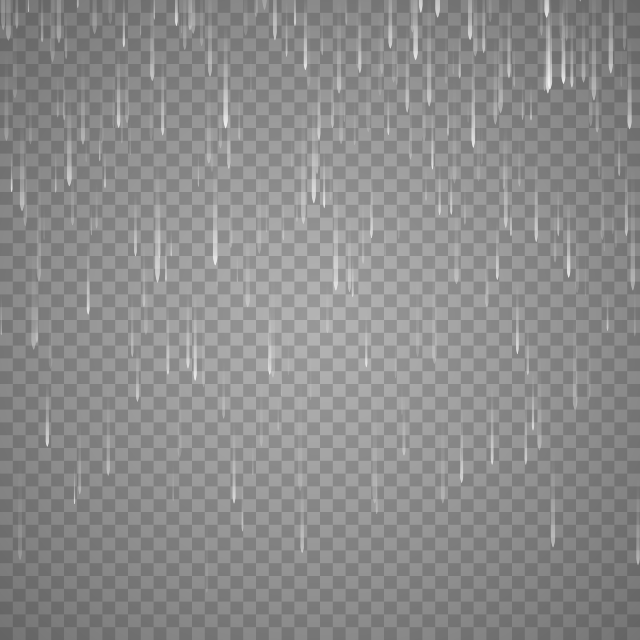
Reproduce this background procedurally as a WebGL 1 fragment shader.

```glsl
precision highp float;
// Rain over a grey checkerboard that darkens from the centre to the corners.
// Each drop is a hashed vertical streak: a bright rounded tip at its foot and
// a tail fading upward. Tips crowd the top and grow rare toward the bottom.

uniform vec2 u_resolution;

const float CHECKS = 50.0;            // squares along each side
const float LIGHT_CENTRE = 0.705;
const float LIGHT_CORNER = 0.455;
const float DARK_CENTRE = 0.595;
const float DARK_CORNER = 0.39;
const float VIGNETTE_POWER = 1.2;

const int DROPS = 240;
const float GOLDEN = 0.618034;        // spreads the drops evenly sideways
const float LOWEST_TIP = 0.97;        // deepest fall, measured from the top
const vec2 LENGTH_RANGE = vec2(0.05, 0.18);
const vec2 HALF_WIDTH_RANGE = vec2(0.0009, 0.0038);
const vec2 OPACITY_RANGE = vec2(0.16, 0.95);
const float RAIN_WHITE = 0.98;

float hash(float n) {
  return fract(sin(n * 12.9898) * 43758.5453);
}

// Antialiased checkerboard: 1 on light squares, 0 on dark ones.
float checker(vec2 p, float pixel) {
  vec2 cell = p * CHECKS;
  vec2 edge = abs(fract(cell + 0.5) - 0.5);
  vec2 side = 1.0 - 2.0 * mod(floor(cell), 2.0);
  vec2 wave = side * clamp(edge / (pixel * CHECKS * 0.5), 0.0, 1.0);
  return 0.5 + 0.5 * wave.x * wave.y;
}

// Coverage of one streak; offset is measured from its tip.
float streak(vec2 offset, float len, float halfWidth, float pixel) {
  float t = offset.y / len;
  if (t < 0.0 || t > 1.0) return 0.0;
  float taper = sqrt(smoothstep(0.0, 0.1, t)) * mix(1.0, 0.75, t);
  float width = halfWidth * taper;
  float soft = max(pixel * 0.6, halfWidth * 0.25);
  float body = 1.0 - smoothstep(width - soft, width + soft, abs(offset.x));
  float tail = 0.7 * pow(1.0 - t, 1.1) + 0.3 * pow(1.0 - t, 4.0);
  return body * tail * smoothstep(0.0, 0.02, t);
}

// Blends all drops into one opacity.
float rain(vec2 p, float pixel) {
  float clear = 1.0;
  for (int i = 0; i < DROPS; i++) {
    float id = float(i) + 1.0;
    float x = fract(id * GOLDEN);
    float reach = HALF_WIDTH_RANGE.y * 1.3 + 2.0 * pixel;
    if (abs(p.x - x) < reach) {
      float fall = LOWEST_TIP * (1.0 - sqrt(1.0 - hash(id + 311.7)));
      float size = hash(id + 523.1);
      float len = mix(LENGTH_RANGE.x, LENGTH_RANGE.y, size)
                * mix(0.8, 1.15, hash(id + 811.3));
      float width = mix(HALF_WIDTH_RANGE.x, HALF_WIDTH_RANGE.y, size);
      float glow = pow(hash(id + 947.9), 1.6);
      float opacity = mix(OPACITY_RANGE.x, OPACITY_RANGE.y, glow);
      vec2 offset = p - vec2(x, 1.0 - fall);
      clear *= 1.0 - opacity * streak(offset, len, width, pixel);
    }
  }
  return 1.0 - clear;
}

void main() {
  vec2 p = gl_FragCoord.xy / u_resolution;
  float pixel = 1.0 / min(u_resolution.x, u_resolution.y);

  // Checkerboard, light square in the upper left corner, with vignette
  float radius = clamp(length(p - 0.5) / 0.7071, 0.0, 1.0);
  float vignette = pow(radius, VIGNETTE_POWER);
  float light = mix(LIGHT_CENTRE, LIGHT_CORNER, vignette);
  float dark = mix(DARK_CENTRE, DARK_CORNER, vignette);
  float grey = mix(dark, light, checker(vec2(p.x, 1.0 - p.y), pixel));

  // Falling streaks
  grey = mix(grey, RAIN_WHITE, rain(p, pixel));

  gl_FragColor = vec4(vec3(grey), 1.0);
}
```
